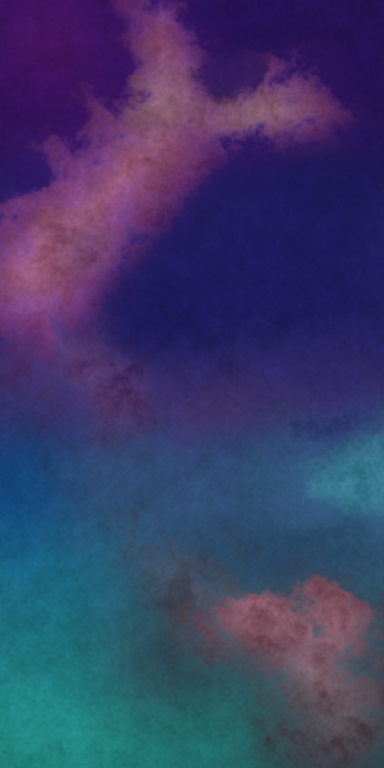
Reproduce this background procedurally as a Shadertoy shader.

```glsl
float hash(vec2 p) {
    return fract(sin(dot(p, vec2(127.1, 311.7))) * 43758.5453);
}

float noise(vec2 p) {
    vec2 cell = floor(p), f = fract(p);
    f = f * f * (3.0 - 2.0 * f);
    float low = mix(hash(cell), hash(cell + vec2(1, 0)), f.x);
    float high = mix(hash(cell + vec2(0, 1)), hash(cell + vec2(1, 1)), f.x);
    return mix(low, high, f.y);
}

// Fractal noise centred on zero
float fbm(vec2 p, int octaves, float gain) {
    float sum = 0.0, weight = 0.5;
    for (int i = 0; i < octaves; i++) {
        sum += weight * (noise(p) - 0.5);
        p = mat2(1.6, 1.2, -1.2, 1.6) * p + 7.3;
        weight *= gain;
    }
    return sum;
}

// Signed distance to a capsule whose radius runs from ra to rb
float taper(vec2 p, vec2 a, vec2 b, float ra, float rb) {
    vec2 axis = b - a;
    float t = clamp(dot(p - a, axis) / dot(axis, axis), 0.0, 1.0);
    return length(p - a - axis * t) - mix(ra, rb, t);
}

float cover(float d, float softness) {
    return smoothstep(softness, -softness, d);
}

float glow(vec2 p, vec2 centre, vec2 size) {
    vec2 q = (p - centre) / size;
    return exp(-dot(q, q));
}

// Night sky above, blue haze in the middle, teal below
vec3 skyColor(vec2 p) {
    vec3 teal = mix(vec3(0.13, 0.53, 0.51), vec3(0.16, 0.26, 0.28), smoothstep(0.35, 0.85, p.x));
    vec3 haze = mix(vec3(0.10, 0.40, 0.50), vec3(0.18, 0.31, 0.39), smoothstep(0.15, 0.5, p.x));
    vec3 blue = mix(vec3(0.07, 0.28, 0.49), vec3(0.19, 0.30, 0.46), smoothstep(0.0, 0.3, p.x));
    vec3 violet = vec3(0.19, 0.16, 0.40);
    vec3 navy = vec3(0.12, 0.11, 0.36);
    vec3 purple = mix(vec3(0.20, 0.06, 0.35), vec3(0.14, 0.07, 0.33), smoothstep(0.1, 0.7, p.x));
    vec3 c = mix(teal, haze, smoothstep(0.05, 0.55, p.y));
    c = mix(c, blue, smoothstep(0.45, 0.75, p.y));
    c = mix(c, violet, smoothstep(0.74, 1.02, p.y));
    c = mix(c, navy, smoothstep(0.98, 1.22, p.y));
    return mix(c, purple, smoothstep(1.4, 1.75, p.y));
}

void mainImage(out vec4 fragColor, in vec2 fragCoord) {
    vec2 p = fragCoord / iResolution.xy * vec2(1.0, 2.0);
    float broad = fbm(p * 3.0 + 4.0, 4, 0.5);
    float billow = fbm(p * 6.0 + vec2(broad, 9.0), 6, 0.6);
    float fine = fbm(p * 19.0 + billow, 4, 0.75);
    float grain = noise(p * 120.0) - 0.5;
    vec2 q = p + 0.08 * vec2(broad, billow);
    float ragged = 0.27 * billow + 0.10 * fine;
    float texture3 = 0.22 * billow + 0.15 * fine;

    vec3 color = skyColor(q);
    color = mix(color, vec3(0.31, 0.09, 0.40), 0.7 * glow(q, vec2(0.14, 1.90), vec2(0.15, 0.14)));
    color = mix(color, vec3(0.23, 0.20, 0.43), 0.7 * glow(q, vec2(0.03, 0.98), vec2(0.2, 0.14)));
    color = mix(color, vec3(0.29, 0.20, 0.40), 0.5 * glow(q, vec2(0.56, 0.94), vec2(0.22, 0.07)));

    // Upper cloud: plume, diagonal body, right arm and fading tail
    float plume = taper(q, vec2(0.43, 2.08), vec2(0.43, 1.70), 0.03, 0.12);
    float body = taper(q, vec2(0.40, 1.63), vec2(0.08, 1.30), 0.14, 0.19);
    float arm = taper(q, vec2(0.50, 1.67), vec2(0.76, 1.72), 0.07, 0.08);
    float foot = taper(q, vec2(0.08, 1.28), vec2(0.12, 1.13), 0.15, 0.08);
    float tail = taper(q, vec2(0.12, 1.16), vec2(0.30, 0.97), 0.13, 0.08);
    float cloud = min(min(plume, body), min(arm, foot + 0.03)) + ragged;
    vec3 pink = mix(vec3(0.43, 0.21, 0.46), vec3(0.61, 0.36, 0.47), cover(cloud + 0.10, 0.09));
    float gold = glow(q, vec2(0.39, 1.74), vec2(0.11, 0.10)) + glow(q, vec2(0.68, 1.71), vec2(0.15, 0.07));
    pink = mix(pink, vec3(0.55, 0.43, 0.42), 0.65 * min(gold, 1.0));
    pink = mix(pink, vec3(0.46, 0.30, 0.46), 0.6 * glow(q, vec2(0.24, 1.34), vec2(0.08, 0.07)));
    color = mix(color, vec3(0.39, 0.24, 0.42) + texture3, 0.65 * cover(tail + ragged, 0.10));
    color = mix(color, vec3(0.31, 0.12, 0.42), 0.5 * cover(cloud - 0.03, 0.10));
    color = mix(color, pink + texture3, 0.95 * cover(cloud, 0.05));

    // Dark gap over the arm and navy mass under the body
    float gap = taper(q, vec2(0.56, 1.80), vec2(0.64, 1.79), 0.04, 0.03) + 0.6 * ragged;
    float mass = taper(q, vec2(0.76, 1.36), vec2(0.38, 1.16), 0.20, 0.08) + ragged;
    color = mix(color, vec3(0.19, 0.10, 0.37), 0.85 * cover(gap, 0.03));
    color = mix(color, vec3(0.11, 0.10, 0.36), 0.8 * cover(mass, 0.09));

    // Teal cloud on the right with a dark lip above it
    float bank = taper(q, vec2(0.84, 0.74), vec2(1.04, 0.76), 0.06, 0.14) + ragged;
    float lip = taper(q, vec2(0.84, 0.87), vec2(0.95, 0.93), 0.03, 0.04) + ragged;
    float fold = taper(q, vec2(0.80, 0.60), vec2(0.94, 0.65), 0.03, 0.03) + ragged;
    color = mix(color, vec3(0.19, 0.40, 0.52), 0.5 * cover(bank - 0.07, 0.12));
    color = mix(color, vec3(0.21, 0.49, 0.56) + texture3, 0.75 * cover(bank, 0.05));
    color = mix(color, vec3(0.16, 0.18, 0.41), 0.75 * cover(lip, 0.04));
    color = mix(color, vec3(0.15, 0.29, 0.41), 0.6 * cover(fold, 0.04));

    // Slate shadows around the lower cloud
    color = mix(color, vec3(0.14, 0.26, 0.38), 0.75 * glow(q, vec2(0.74, 0.55), vec2(0.22, 0.08)));
    color = mix(color, vec3(0.17, 0.25, 0.30), 0.85 * glow(q, vec2(0.45, 0.28), vec2(0.16, 0.18)));
    float veil = taper(q, vec2(0.40, 0.54), vec2(0.60, 0.38), 0.06, 0.11) + ragged;
    color = mix(color, vec3(0.32, 0.29, 0.36) + texture3, 0.6 * cover(veil, 0.08));
    color = mix(color, vec3(0.12, 0.42, 0.42), 0.5 * glow(q, vec2(0.50, 0.05), vec2(0.20, 0.14)));

    // Lower rose cloud, lit along its crest
    float crest = taper(q, vec2(0.65, 0.40), vec2(0.86, 0.34), 0.08, 0.11);
    float skirt = taper(q, vec2(0.80, 0.30), vec2(0.88, 0.16), 0.14, 0.13);
    float rose = min(crest, skirt) + ragged;
    vec3 roseColor = mix(vec3(0.31, 0.26, 0.29), vec3(0.54, 0.34, 0.40), smoothstep(0.10, 0.42, q.y));
    color = mix(color, vec3(0.31, 0.28, 0.33), 0.5 * cover(rose - 0.05, 0.11));
    float roseEdge = mix(0.09, 0.04, smoothstep(0.2, 0.45, p.y));
    color = mix(color, roseColor + texture3, 0.9 * cover(rose, roseEdge));

    // Light mottling and grain over everything
    color *= 1.0 + 0.20 * billow + 0.16 * fine + 0.08 * grain;
    fragColor = vec4(clamp(color, 0.0, 1.0), 1.0);
}
```
